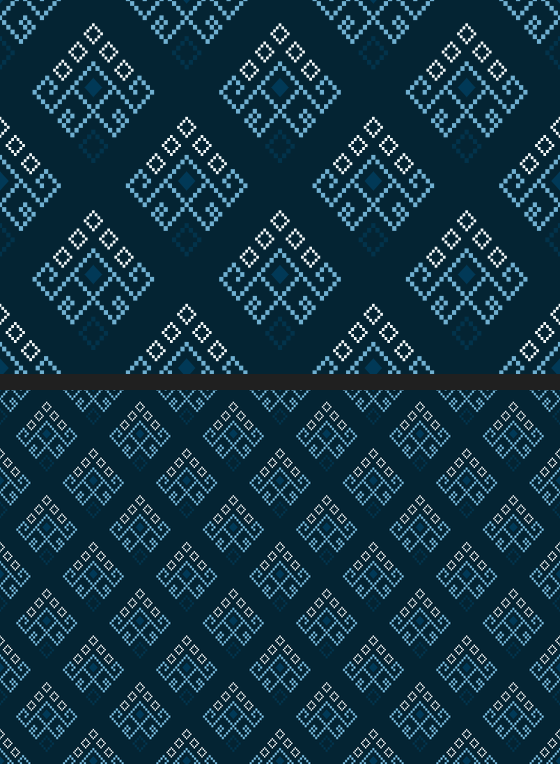
Top: one tile. Bottom: repeated 2 by 2.
Write a WebGL 1 fragment shader that draws this pattern.

```glsl
precision highp float;
// Half-drop woven motif of stepped diamonds and hooked diagonals on deep teal.
uniform vec2 u_resolution;

const vec2 REPEATS = vec2(3.0, 2.0);   // whole tiles across and down
const float TILE = 256.0;              // design units per tile
const vec2 STITCH = vec2(5.75, 6.5);   // large stitch
const vec2 FINE_STITCH = vec2(3.75, 4.1);

const vec3 GROUND = vec3(0.016, 0.141, 0.200);
const vec3 SKY = vec3(0.44, 0.69, 0.82);
const vec3 WHITE = vec3(0.95, 0.97, 0.97);
const vec3 CORE = vec3(0.005, 0.225, 0.340);
const vec3 SHADOW = vec3(0.008, 0.200, 0.295);

// Coverage of a unit cell centred on the origin; px is the pixel size in cells.
float cell(vec2 c, vec2 px) {
  vec2 cover = clamp((0.5 - abs(c)) / px + 0.5, 0.0, 1.0);
  return cover.x * cover.y;
}

// Diagonal run of cells from start, taking the given number of steps along dir.
float run(vec2 c, vec2 start, vec2 dir, float steps, vec2 px) {
  float k = clamp(floor(0.5 * dot(c - start, dir) + 0.5), 0.0, steps);
  return cell(c - start - k * dir, px);
}

// Stepped diamond outline, seven cells wide.
float ring(vec2 c, vec2 px) {
  return run(abs(c), vec2(0.0, 3.0), vec2(1.0, -1.0), 3.0, px);
}

// Filled diamond with the given half extents.
float lozenge(vec2 q, vec2 halfSize, vec2 px) {
  float d = (abs(q.x) / halfSize.x + abs(q.y) / halfSize.y - 1.0)
          / length(1.0 / halfSize);
  return clamp(0.5 - d / px.x, 0.0, 1.0);
}

// Spiral hook: rises outward from its foot, turns back, then curls inside.
float hook(vec2 c, vec2 foot, float rise, float turn, float curl, vec2 px) {
  vec2 side = foot + rise * vec2(1.0, -1.0);
  vec2 top = side - vec2(turn);
  vec2 inner = top + curl * vec2(-1.0, 1.0);
  float m = run(c, foot, vec2(1.0, -1.0), rise, px);
  m = max(m, run(c, side, vec2(-1.0), turn, px));
  m = max(m, run(c, top, vec2(-1.0, 1.0), curl, px));
  return max(m, run(c, inner, vec2(1.0), 1.0, px));
}

// Blue lattice: two long diagonals, a crossing and two hooks, mirrored.
float lattice(vec2 c, vec2 px) {
  float m = run(c, vec2(0.0), vec2(1.0), 10.0, px);
  m = max(m, run(c, vec2(5.0), vec2(-1.0, 1.0), 5.0, px));
  m = max(m, run(c, vec2(0.0, 10.0), vec2(1.0), 5.0, px));
  m = max(m, hook(c, vec2(10.0), 4.0, 3.0, 2.0, px));
  return max(m, hook(c, vec2(5.0, 15.0), 3.0, 2.0, 1.0, px));
}

// White chain of small diamonds stepping down both sides.
float chain(vec2 q, vec2 px) {
  float m = 0.0;
  for (int i = 0; i < 3; i++) {
    vec2 centre = vec2(0.0, 46.3) + float(i) * vec2(21.0, 24.9);
    m = max(m, ring((q - centre) / FINE_STITCH, px / FINE_STITCH));
  }
  return m;
}

// One whole motif; q.x is measured from its axis, q.y down from the tile top.
vec3 motif(vec3 base, vec2 q, vec2 px) {
  q.x = abs(q.x);
  vec2 cellPx = px / STITCH;
  vec3 col = mix(base, SHADOW, ring((q - vec2(0.0, 200.3)) / STITCH, cellPx));
  col = mix(col, CORE, lozenge(q - vec2(0.0, 119.8), vec2(12.0, 13.2), px));
  col = mix(col, SKY, lattice((q - vec2(0.0, 87.3)) / STITCH, cellPx));
  return mix(col, WHITE, chain(q, px));
}

void main() {
  vec2 uv = gl_FragCoord.xy / u_resolution;
  vec2 p = vec2(uv.x, 1.0 - uv.y) * REPEATS * TILE;
  vec2 px = REPEATS * TILE / u_resolution;
  vec2 axis = vec2(0.5 * TILE, 0.0);

  // Main lattice, then the copy dropped by half a tile.
  vec3 col = motif(GROUND, mod(p, TILE) - axis, px);
  col = motif(col, mod(p + 0.5 * TILE, TILE) - axis, px);
  gl_FragColor = vec4(col, 1.0);
}
```
